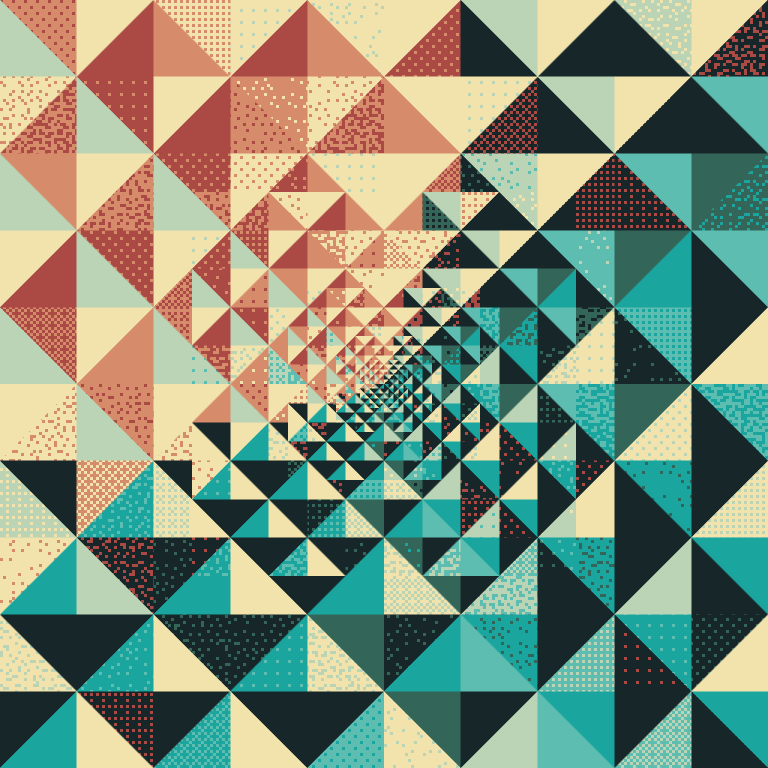
Reproduce this background procedurally as a three.js fragment shader.

```glsl
// Nested square rings of split cells that halve in size toward the centre.
// Each cell is cut along an alternating diagonal; the facing of each half and its
// angle about the centre choose a hue, and ordered or wavy dither blends the hues.

varying vec2 vUv;

const float CELLS = 10.0;       // cells across one ring
const float MAX_LEVEL = 4.0;    // number of halvings
const float GRAIN = 256.0;      // dither dots across the canvas
const float SOFT = 0.0005;      // edge smoothing offset
const float PI = 3.14159;

float hash(vec3 p) {
  p = fract(p * vec3(0.1031, 0.1137, 0.0973));
  p += dot(p, p.yzx + 33.33);
  return fract((p.x + p.y) * p.z);
}

// Cyclic palette, from warm through pale and teal to dark
vec3 palette(float index) {
  float i = mod(index, 8.0);
  vec3 color = vec3(0.67, 0.29, 0.27);             // brick
  if (i > 0.5) color = vec3(0.84, 0.55, 0.42);     // clay
  if (i > 1.5) color = vec3(0.95, 0.89, 0.68);     // cream
  if (i > 2.5) color = vec3(0.73, 0.83, 0.71);     // mint
  if (i > 3.5) color = vec3(0.36, 0.74, 0.69);     // aqua
  if (i > 4.5) color = vec3(0.10, 0.65, 0.62);     // teal
  if (i > 5.5) color = vec3(0.20, 0.40, 0.35);     // pine
  if (i > 6.5) color = vec3(0.09, 0.15, 0.16);     // night
  return color;
}

// Palette positions of the facings (up-left, up-right, down-left, down-right),
// for twelve sectors counted anticlockwise from the right
vec4 facingHues(float sector) {
  vec4 hues = vec4(6.5, 4.6, 7.0, 2.6);
  if (sector > 0.5) hues = vec4(6.1, 4.1, 7.0, 5.2);
  if (sector > 1.5) hues = vec4(2.0, 3.0, 6.7, 7.3);
  if (sector > 2.5) hues = vec4(2.0, 2.0, 1.2, 0.6);
  if (sector > 3.5) hues = vec4(2.0, 1.6, 1.0, 0.1);
  if (sector > 4.5) hues = vec4(2.0, 0.6, 3.1, 0.4);
  if (sector > 5.5) hues = vec4(2.0, 0.8, 3.3, 1.3);
  if (sector > 6.5) hues = vec4(1.5, 7.1, 2.4, 4.8);
  if (sector > 7.5) hues = vec4(6.9, 7.0, 2.0, 4.9);
  if (sector > 8.5) hues = vec4(7.0, 6.0, 2.5, 4.7);
  if (sector > 9.5) hues = vec4(7.0, 5.0, 4.3, 3.2);
  if (sector > 10.5) hues = vec4(7.0, 5.0, 7.0, 2.4);
  return hues;
}

// Ordered dither threshold
float bayer2(vec2 p) {
  p = mod(floor(p), 2.0);
  return fract(p.x * 0.5 + p.y * p.y * 0.75);
}

float bayer4(vec2 p) {
  return bayer2(p * 0.5) * 0.25 + bayer2(p);
}

// Winding threshold from layered sines
float waves(vec2 p) {
  float a = sin(p.x * 2.1 + 1.7 * sin(p.y * 1.3));
  float b = sin(p.y * 2.3 + 1.5 * sin(p.x * 0.9));
  return clamp(0.5 + 0.3 * (a + b), 0.02, 0.98);
}

float ditherThreshold(vec2 dot2, float kind) {
  return kind < 0.5 ? bayer4(dot2) : waves(dot2);
}

vec3 mosaic(vec2 uv) {
  // Ring level: every level fills the inner half of the one before
  vec2 centred = uv - 0.5;
  float reach = max(max(abs(centred.x), abs(centred.y)), 0.0001);
  float level = clamp(floor(-log2(2.0 * reach)), 0.0, MAX_LEVEL);
  vec2 grid = centred * exp2(level) * CELLS + 0.5 * CELLS;
  vec2 cell = floor(grid);
  vec2 local = fract(grid);

  // Sector of the cell about the centre
  vec2 arm = cell + 0.5 - 0.5 * CELLS;
  float turn = atan(arm.y, arm.x) / (2.0 * PI);
  float sector = mod(floor(turn * 12.0 + 0.51), 12.0);
  vec4 hues = facingHues(sector);

  // Alternating diagonals split the cell into two facings
  bool falling = mod(cell.x + cell.y, 2.0) > 0.5;
  bool upper = falling ? local.x + local.y > 1.0 : local.y > local.x;
  vec2 pair = falling ? hues.yz : hues.xw;
  float hue = upper ? pair.x : pair.y;

  // Vary each half, then dither between neighbouring palette colours
  vec3 seed = vec3(cell + 1.0, level * 3.0 + (upper ? 1.0 : 2.0));
  hue += (hash(seed) - 0.5) * 0.8;
  float amount = smoothstep(0.22, 0.78, fract(hue));
  float threshold = ditherThreshold(floor(uv * GRAIN), hash(seed + 17.0));
  float ink = threshold < amount ? 1.0 : 0.0;
  return palette(floor(hue) + ink);
}

void main() {
  // Four samples smooth the edges
  vec3 color = mosaic(vUv + vec2(SOFT, SOFT)) + mosaic(vUv + vec2(-SOFT, SOFT))
             + mosaic(vUv + vec2(SOFT, -SOFT)) + mosaic(vUv - vec2(SOFT, SOFT));
  gl_FragColor = vec4(color * 0.25, 1.0);
}
```
